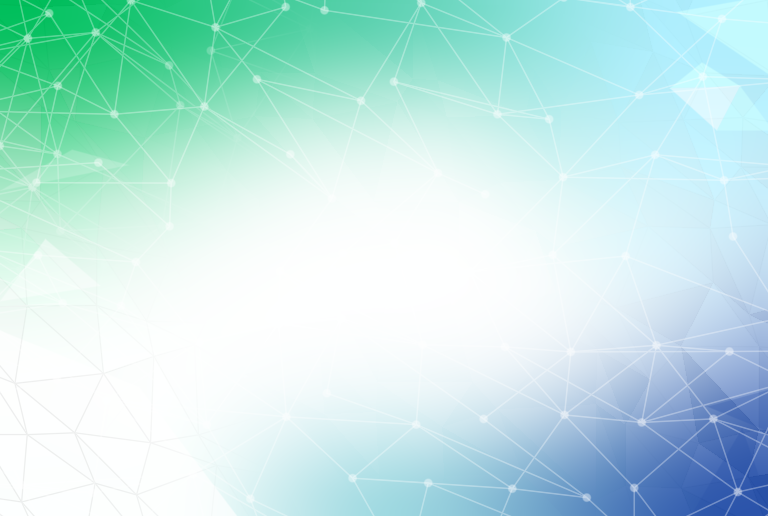
Give the GLSL for this background, as a WebGL 1 fragment shader.

```glsl
precision highp float;
// Soft green, cyan and blue backdrop with a white centre, faceted margins and a linked-node web.
uniform vec2 u_resolution;

const float ASPECT = 1.49;
const vec3 WHITE = vec3(1.0);
const vec3 GREEN = vec3(0.0, 0.75, 0.36);
const vec3 TEAL = vec3(0.36, 0.82, 0.69);
const vec3 CYAN = vec3(0.68, 0.93, 0.99);
const vec3 MINT = vec3(0.97, 1.0, 0.99);
const vec3 AQUA = vec3(0.62, 0.85, 0.88);
const vec3 BLUE = vec3(0.16, 0.32, 0.66);
const vec3 ICE = vec3(0.80, 1.0, 1.0);

float hash(vec2 p) {
    vec3 q = fract(p.xyx * vec3(0.1031, 0.1030, 0.0973));
    q += dot(q, q.yzx + 33.33);
    return fract((q.x + q.y) * q.z);
}

vec2 jitteredNode(vec2 cell, float seed) {
    vec2 r = vec2(hash(cell + seed), hash(cell + seed + 41.7));
    return cell + 0.15 + 0.7 * r;
}

float falloff(float d, float width) {
    return exp(-d * d / (width * width));
}

// Colour bands along the top and bottom, fading toward the white middle
vec3 backdrop(vec2 uv) {
    float x = uv.x;
    vec3 top = mix(GREEN, TEAL, smoothstep(0.0, 0.55, x));
    top = mix(top, CYAN, smoothstep(0.45, 0.9, x));
    float topWidth = mix(0.36, 0.22, smoothstep(0.0, 0.5, x));
    topWidth += 0.28 * smoothstep(0.55, 0.95, x);

    vec3 bottom = mix(MINT, AQUA, smoothstep(0.2, 0.53, x));
    bottom = mix(bottom, BLUE, smoothstep(0.48, 1.0, x));
    float right = clamp(2.0 * x - 1.0, 0.0, 1.0);
    float bottomWidth = 0.19 + 0.19 * right * right;

    vec3 color = mix(WHITE, top, falloff(1.0 - uv.y, topWidth));
    return mix(color, bottom, falloff(max(uv.y, 0.0), bottomWidth));
}

float cross2(vec2 a, vec2 b) {
    return a.x * b.y - a.y * b.x;
}

float segmentDistance(vec2 p, vec2 a, vec2 b) {
    vec2 pa = p - a, ba = b - a;
    return length(pa - ba * clamp(dot(pa, ba) / dot(ba, ba), 0.0, 1.0));
}

// Distance to the nearest side, positive inside the triangle
float triangleDepth(vec2 p, vec2 a, vec2 b, vec2 c) {
    float side = sign(cross2(b - a, c - a));
    float ab = cross2(normalize(b - a), p - a);
    float bc = cross2(normalize(c - b), p - b);
    float ca = cross2(normalize(a - c), p - c);
    return min(side * ab, min(side * bc, side * ca));
}

vec3 addFacet(vec3 color, vec2 p, vec2 a, vec2 b, vec2 c, vec3 tint, float amount, float pixel) {
    float cover = smoothstep(-pixel, pixel, triangleDepth(p, a, b, c));
    return mix(color, tint, cover * amount);
}

// Irregular triangle mesh: x = depth inside the triangle, y = its random value
vec2 triangleMesh(vec2 p, float seed) {
    vec2 best = vec2(-9.0, 0.0);
    for (int j = -1; j <= 1; j++) {
        for (int i = -1; i <= 1; i++) {
            vec2 cell = floor(p) + vec2(float(i), float(j));
            vec2 a = jitteredNode(cell, seed);
            vec2 b = jitteredNode(cell + vec2(1.0, 0.0), seed);
            vec2 c = jitteredNode(cell + vec2(0.0, 1.0), seed);
            vec2 d = jitteredNode(cell + 1.0, seed);
            float lower = triangleDepth(p, a, b, c);
            float upper = triangleDepth(p, b, d, c);
            if (lower > best.x) best = vec2(lower, hash(cell + 7.3));
            if (upper > best.x) best = vec2(upper, hash(cell + 91.1));
        }
    }
    return best;
}

// Randomly linked nodes: x = line coverage, y = dot coverage
vec2 nodeWeb(vec2 p, float seed, float density, float pixel) {
    vec2 web = vec2(0.0);
    for (int j = -1; j <= 1; j++) {
        for (int i = -2; i <= 0; i++) {
            vec2 cell = floor(p) + vec2(float(i), float(j));
            vec2 a = jitteredNode(cell, seed);
            web.y = max(web.y, 1.0 - smoothstep(0.055 - pixel, 0.055 + pixel, length(p - a)));
            for (int k = 1; k < 8; k++) {
                vec2 link = vec2(floor(float(k) / 3.0), mod(float(k), 3.0) - 1.0);
                if (link.x < 0.5 && link.y < 0.5) continue;
                if (hash(cell + 17.0 * link + seed) * length(link) > density) continue;
                float d = segmentDistance(p, a, jitteredNode(cell + link, seed));
                web.x = max(web.x, 1.0 - smoothstep(0.002, 0.005 + pixel, d));
            }
        }
    }
    return web;
}

void main() {
    vec2 uv = gl_FragCoord.xy / u_resolution;
    vec2 p = uv * vec2(ASPECT, 1.0);
    float pixel = 1.0 / u_resolution.y;
    float margin = smoothstep(0.22, 0.5, abs(uv.x - 0.5));
    float corner = 1.0 - smoothstep(0.2, 0.65, length(p - vec2(0.0, 1.0)));

    // Faceted shading, strongest at the sides
    vec2 mesh = triangleMesh(p * 8.5, 3.0);
    float shade = mesh.y - 0.5;
    vec3 color = backdrop(uv + vec2(0.03, 0.05) * shade * (0.3 + margin));
    color += 0.035 * shade * margin;

    // Large pale and deep facets
    color = addFacet(color, p, vec2(0.0, 0.63), vec2(0.14, 0.71), vec2(0.25, 0.68), WHITE, 0.2, pixel);
    color = addFacet(color, p, vec2(0.0, 0.416), vec2(0.088, 0.537), vec2(0.195, 0.446), WHITE, 0.45, pixel);
    color = addFacet(color, p, vec2(-0.1, 0.4), vec2(0.0, -0.1), vec2(0.27, 0.25), WHITE, 0.7, pixel);
    color = addFacet(color, p, vec2(0.0, -0.1), vec2(0.27, 0.25), vec2(0.46, 0.0), WHITE, 0.7, pixel);
    color = addFacet(color, p, vec2(1.313, 0.977), vec2(1.5, 1.01), vec2(1.5, 0.85), ICE, 0.7, pixel);
    color = addFacet(color, p, vec2(1.3, 0.829), vec2(1.362, 0.879), vec2(1.436, 0.833), ICE, 0.8, pixel);
    color = addFacet(color, p, vec2(1.3, 0.829), vec2(1.436, 0.833), vec2(1.391, 0.747), WHITE, 0.5, pixel);
    color = addFacet(color, p, vec2(1.436, 0.833), vec2(1.391, 0.747), vec2(1.5, 0.747), ICE, 0.6, pixel);
    color = addFacet(color, p, vec2(1.372, 0.212), vec2(1.5, 0.247), vec2(1.5, 0.16), BLUE, 0.3, pixel);
    color = addFacet(color, p, vec2(1.34, 0.0), vec2(1.44, 0.17), vec2(1.5, 0.0), BLUE, 0.3, pixel);

    // Faint grey mesh lines, clearest in the lower left
    float meshLine = 1.0 - smoothstep(0.0, 8.5 * 1.3 * pixel, mesh.x);
    float lowerLeft = 1.0 - smoothstep(0.2, 0.55, length(p));
    color -= meshLine * (0.015 * margin + 0.05 * lowerLeft);

    // White web, with extra links in the upper left
    vec2 web = nodeWeb(p * 6.8, 11.0, 0.6, 6.8 * pixel);
    vec2 extra = nodeWeb(p * 6.8 + 0.4, 29.0, 0.8, 6.8 * pixel) * corner;
    color = mix(color, WHITE, 0.32 * max(web.x, extra.x));
    color = mix(color, WHITE, 0.42 * max(web.y, extra.y));
    gl_FragColor = vec4(clamp(color, 0.0, 1.0), 1.0);
}
```
